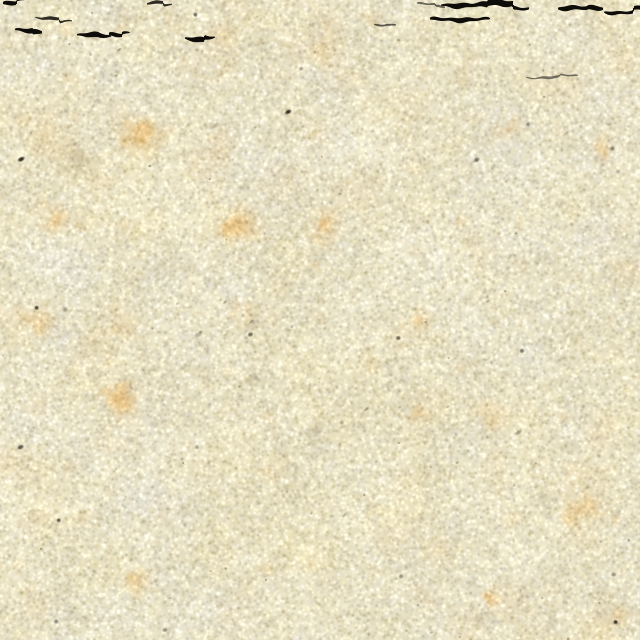
Give the GLSL for this texture, as a three.js fragment shader.

```glsl
// Aged cream paper: soft spot-noise grain over broad mottling, with scattered
// ochre foxing stains, small dark specks and black cracks along the top edge.
// Grain sums jittered soft spots, one per cell; mares come from hashed grids.

varying vec2 vUv;

vec2 hash2(vec2 p) {
  vec3 q = fract(vec3(p.xyx) * vec3(0.1031, 0.1030, 0.0973));
  q += dot(q, q.yzx + 33.33);
  return fract((q.xx + q.yz) * q.zy);
}

// Cellular spot noise: light and dark Gaussian spots added up, about -0.5..0.5.
float spotNoise(vec2 p) {
  vec2 cell = floor(p);
  vec2 local = p - cell;
  float total = 0.0;
  for (int y = -1; y <= 1; y++) {
    for (int x = -1; x <= 1; x++) {
      vec2 offset = vec2(float(x), float(y));
      vec2 away = offset + hash2(cell + offset) - local;
      float tone = hash2(cell + offset + 71.0).x - 0.5;
      total += tone * exp(-4.0 * dot(away, away));
    }
  }
  return total;
}

// Ragged soft blots, one per grid cell, most of them faint.
float stains(vec2 uv, float count, float rarity, vec2 warp) {
  vec2 p = uv * count;
  vec2 cell = floor(p);
  vec2 center = 0.36 + 0.28 * hash2(cell + count);
  vec2 size = hash2(cell + count + 19.0);
  float d = length(fract(p) - center + warp);
  float radius = mix(0.18, 0.31, size.x);
  return pow(size.y, rarity) * (1.0 - smoothstep(0.0, radius, d));
}

// Tiny flecks, tilted and stretched at random.
float specks(vec2 uv, float count, float rarity) {
  vec2 p = uv * count;
  vec2 cell = floor(p);
  vec2 shape = hash2(cell + 7.0);
  vec2 d = fract(p) - (0.2 + 0.6 * hash2(cell + 43.0));
  float tilt = 1.2 * (shape.x - 0.4);
  d = mat2(cos(tilt), -sin(tilt), sin(tilt), cos(tilt)) * d;
  d.x /= mix(1.0, 2.4, pow(shape.x, 4.0));
  float fleck = 1.0 - smoothstep(0.015, 0.065, length(d));
  return fleck * pow(shape.y, rarity);
}

// Wandering, stepped horizontal strokes gathered in the two upper corners.
float cracks(vec2 uv) {
  float ink = 0.0;
  for (int i = 0; i < 15; i++) {
    float n = float(i);
    vec2 place = hash2(vec2(n, 5.0));
    vec2 form = hash2(vec2(n, 23.0));
    float x = fract(n * 0.618 + 0.03);
    float right = step(0.5, x);
    x = mix(x * 0.7, 0.6 + (x - 0.5) * 0.8, right);
    float depth = mix(0.06, 0.05 + 0.3 * (x - 0.6), right);
    float y = 0.998 - depth * place.x * mix(1.0, place.x, 0.5);
    float halfLength = mix(0.016, mix(0.032, 0.08, right), form.x);

    float along = (uv.x - x) / halfLength;
    float bend = 0.0012 * sin(uv.x * 75.0 + n) + 0.0008 * sin(uv.x * 230.0 + n * 3.0);
    bend += 0.012 * (place.y - 0.5) * smoothstep(0.25, 0.35, along);
    float taper = pow(max(0.0, 1.0 - along * along), 0.3);
    float swell = 0.85 + 0.25 * sin(uv.x * 130.0 + n * 2.0);
    float width = mix(0.0014, 0.0046, form.y) * taper * swell;
    float stroke = 1.0 - smoothstep(-0.0009, 0.0011, abs(uv.y - y - bend) - width);
    stroke *= smoothstep(0.0, 0.3, taper);
    ink = max(ink, stroke * mix(0.5, 1.0, smoothstep(0.1, 0.4, form.y)));
  }
  return ink;
}

void main() {
  vec2 uv = vUv;

  // Paper: smooth fine grain, broad mottling and a drift between cream and grey.
  float grain = 0.20 * spotNoise(uv * 205.0) + 0.05 * spotNoise(uv * 110.0 + 31.0);
  float mottle = 0.035 * spotNoise(uv * 26.0 + 11.0) + 0.03 * spotNoise(uv * 9.0 + 3.0);
  float drift = 0.8 * spotNoise(uv * 120.0 + 57.0) + 0.8 * spotNoise(uv * 14.0 + 91.0);
  vec3 color = vec3(0.912, 0.886, 0.777);
  color += (grain + mottle) * vec3(1.0, 1.06, 1.15);
  color += drift * vec3(0.02, 0.003, -0.06);

  // Foxing: a few strong blots, many weak ones and a patchy warm tint.
  float patchy = spotNoise(uv * 50.0 + 83.0);
  vec2 warp = 0.2 * vec2(patchy, spotNoise(uv * 36.0 + 17.0));
  float foxing = 0.8 * stains(uv, 7.0, 3.0, warp);
  foxing += 0.3 * stains(uv, 13.0, 2.5, warp);
  foxing += 0.11 * smoothstep(0.0, 0.4, spotNoise(uv * 16.0 + 5.0));
  foxing *= 0.9 + 1.2 * patchy;
  vec3 ochre = vec3(0.91, 0.75, 0.48) + 0.9 * grain;
  color = mix(color, ochre, clamp(foxing, 0.0, 0.75));

  // Grey smudges, dark flecks and cracks.
  float smudge = stains(uv + 0.37, 11.0, 4.0, warp) * (0.6 + patchy);
  color = mix(color, vec3(0.57, 0.52, 0.42), 0.35 * smudge);
  color = mix(color, vec3(0.18, 0.16, 0.12), 0.95 * specks(uv, 14.0, 11.0));
  color = mix(color, vec3(0.45, 0.41, 0.32), 0.55 * specks(uv + 0.53, 23.0, 5.0));
  color = mix(color, vec3(0.06, 0.05, 0.04), cracks(uv));

  gl_FragColor = vec4(color, 1.0);
}
```
